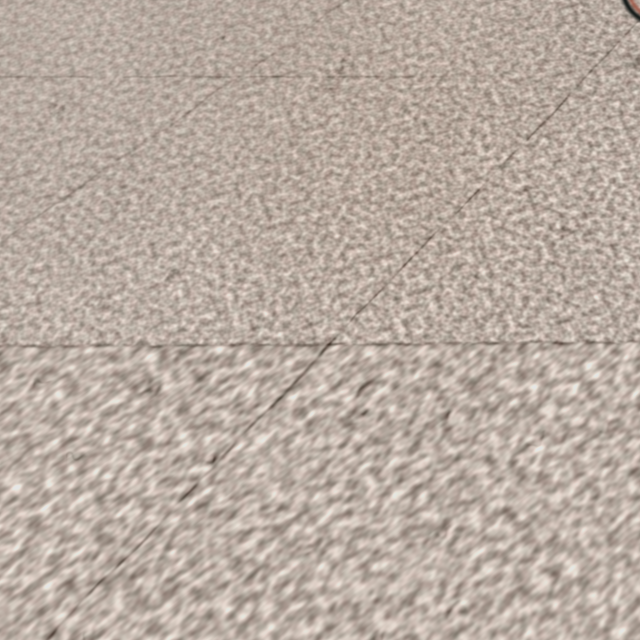
This texture is drawn by a WebGL 1 fragment shader. Its source:

```glsl
precision highp float;
// Worn granite paving seen at a slant: speckled stone slabs with thin joints.
// Gradient noise makes the grain, stretched into slanted streaks on the near
// slab and finer on the far ones; joints and scattered pits darken it.
uniform vec2 u_resolution;

float hash(vec2 p) {
  vec3 q = fract(p.xyx * vec3(0.1031, 0.1030, 0.0973));
  q += dot(q, q.yzx + 33.33);
  return fract((q.x + q.y) * q.z);
}

float cornerSlope(vec2 cell, vec2 offset) {
  float angle = 6.2832 * hash(cell);
  return dot(vec2(cos(angle), sin(angle)), offset);
}

// Gradient noise, centred on zero
float noise(vec2 p) {
  p += 200.0;
  vec2 i = floor(p), f = fract(p);
  vec2 w = f * f * (3.0 - 2.0 * f);
  vec2 e = vec2(1.0, 0.0);
  return mix(mix(cornerSlope(i, f), cornerSlope(i + e, f - e), w.x),
             mix(cornerSlope(i + e.yx, f - e.yx), cornerSlope(i + 1.0, f - 1.0), w.x), w.y);
}

vec2 rotate(vec2 p, float angle) {
  float c = cos(angle), s = sin(angle);
  return vec2(c * p.x + s * p.y, c * p.y - s * p.x);
}

float grain(vec2 p) {
  return 0.78 * noise(p) + 0.42 * noise(p * 1.9 + 37.0);
}

// Soft dark line of the given half width
float joint(float dist, float width) {
  return exp(-dist * dist / (width * width));
}

// Sparse slanted pits with ragged outlines, one candidate per cell
float pits(vec2 uv) {
  vec2 p = uv * 8.0;
  p += 0.16 * vec2(noise(uv * 60.0), noise(uv * 60.0 + 51.0));
  float shade = 0.0;
  for (int y = -1; y <= 1; y++) {
    for (int x = -1; x <= 1; x++) {
      vec2 cell = floor(p) + vec2(float(x), float(y));
      vec2 centre = cell + vec2(hash(cell + 11.0), hash(cell + 23.0));
      vec2 d = rotate(p - centre, 0.55) / vec2(0.17, 0.06);
      d /= 0.5 + 0.6 * hash(cell + 41.0);
      shade += step(0.6, hash(cell + 67.0)) * exp(-dot(d, d));
    }
  }
  return min(shade, 1.0);
}

void main() {
  vec2 uv = gl_FragCoord.xy / u_resolution;

  // Near slab below the cross joint, far slabs above it
  float crossDist = uv.y - 0.459 - 0.006 * uv.x - 0.003 * noise(uv * 22.0);
  float far = smoothstep(-0.003, 0.003, crossDist);
  vec2 fromCentre = uv - vec2(0.5, 0.46);
  vec2 nearPos = rotate(fromCentre, 0.62) * vec2(42.0, 84.0) * (1.0 + 0.25 * fromCentre.y);
  vec2 farPos = rotate(fromCentre, 0.3) * vec2(82.0, 98.0) * (1.0 + 0.3 * fromCentre.y);
  float speckle = mix(grain(nearPos), grain(farPos), far);

  // Grain fades towards the hazy upper left
  float haze = smoothstep(0.35, 1.25, uv.y - 0.55 * uv.x + 0.25);
  float contrast = mix(0.43, 0.37, far) * (1.0 - 0.5 * haze);
  float patches = noise(uv * 5.0) + 0.6 * noise(uv * 14.0 + 9.0);
  float tone = contrast * speckle + 0.025 * patches;
  tone += mix(0.012, -0.012, smoothstep(0.1, 0.9, uv.y));

  // Joints, broken up along their length
  float wear = clamp(0.75 + 1.6 * noise(uv * 28.0 + 5.0), 0.2, 1.2);
  tone -= 0.20 * wear * joint(crossDist, 0.0032);
  float wobble = 0.008 * noise(uv * 9.0) + 0.003 * noise(uv * 40.0);
  float mainDist = (uv.y - 1.045 * (uv.x - 0.073) + wobble) * 0.69;
  tone -= mix(0.24, 0.17, far) * wear * joint(mainDist, mix(0.0028, 0.0022, far));
  float sideDist = (uv.y - 0.62 - 0.70 * uv.x + wobble) * 0.82;
  tone -= 0.09 * far * wear * joint(sideDist, 0.0025);
  float backFade = 1.0 - smoothstep(0.5, 0.9, uv.x);
  tone -= 0.11 * wear * backFade * joint(uv.y - 0.88 - 0.3 * wobble, 0.002);

  // Pits and a stain by the right edge
  tone -= pits(uv) * mix(0.17, 0.10, far) * (0.8 - 1.2 * speckle);
  vec2 stain = (uv - vec2(1.0, 0.905)) / vec2(0.018, 0.012);
  tone -= 0.15 * exp(-dot(stain, stain));

  // Warm grey stone with faint pink and brown tints
  vec3 stone = vec3(0.731, 0.681, 0.643);
  float tint = noise(uv * 75.0 + 80.0);
  float brown = smoothstep(0.5, 0.0, length(uv - vec2(0.62, 0.78)));
  vec3 color = stone + tone + tint * vec3(0.022, -0.014, -0.006);
  color -= brown * vec3(0.004, 0.012, 0.020);

  // Dark curved rim in the upper right corner
  float rim = length(uv - vec2(1.03, 1.02)) - 0.057;
  color = mix(color, vec3(0.10, 0.12, 0.11), joint(rim, 0.005));
  color = mix(color, vec3(0.62, 0.34, 0.27), 0.8 * joint(rim + 0.009, 0.004));

  gl_FragColor = vec4(clamp(color, 0.0, 0.9), 1.0);
}
```
